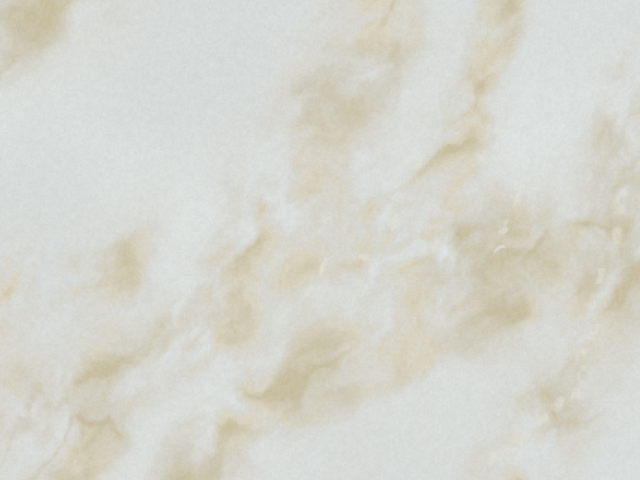
This texture is drawn by a WebGL 1 fragment shader. Its source:

```glsl
precision highp float;
// Pale polished marble: cool white stone crossed by soft diagonal beige veins.
// Broad warped bands set where the veins run; stretched noise breaks them into
// cloudy cells with tan rims, and pale crystals and fine grain finish it.

uniform vec2 u_resolution;

const vec2 VEIN_DIR = vec2(0.59, 0.807);
const vec3 STONE_DIM = vec3(0.838, 0.857, 0.851);
const vec3 STONE_LIT = vec3(0.865, 0.886, 0.880);
const vec3 HAZE = vec3(0.842, 0.842, 0.818);
const vec3 CREAM_WARM = vec3(0.845, 0.822, 0.748);
const vec3 CREAM_GREY = vec3(0.816, 0.806, 0.758);
const vec3 TAN = vec3(0.785, 0.750, 0.640);
const vec3 CRYSTAL = vec3(0.880, 0.872, 0.830);

float hash(vec2 p) {
  vec3 q = fract(vec3(p.xyx) * 0.1031);
  q += dot(q, q.yzx + 33.33);
  return fract((q.x + q.y) * q.z);
}

float noise(vec2 p) {
  vec2 i = floor(p), f = fract(p);
  vec2 s = f * f * f * (f * (f * 6.0 - 15.0) + 10.0);
  float low = mix(hash(i), hash(i + vec2(1.0, 0.0)), s.x);
  float high = mix(hash(i + vec2(0.0, 1.0)), hash(i + 1.0), s.x);
  return mix(low, high, s.y);
}

// Octaves are turned against each other to hide the lattice.
float fbm(vec2 p) {
  float sum = 0.0, amp = 0.5;
  for (int i = 0; i < 5; i++) {
    sum += amp * noise(p);
    p = mat2(1.6, 1.2, -1.2, 1.6) * p + 17.3;
    amp *= 0.5;
  }
  return sum / 0.96875;
}

vec2 warp(vec2 p, float freq, float amount) {
  return p + amount * (vec2(fbm(p * freq + 3.1), fbm(p * freq + 41.7)) - 0.5);
}

// Coordinates across and along the veins, shortened along them.
vec2 veinSpace(vec2 p, float squeeze) {
  return vec2(dot(p, vec2(VEIN_DIR.y, -VEIN_DIR.x)), dot(p, VEIN_DIR) * squeeze);
}

float segment(vec2 p, vec2 a, vec2 b) {
  vec2 ab = b - a;
  return length(p - a - ab * clamp(dot(p - a, ab) / dot(ab, ab), 0.0, 1.0));
}

// Remaining clear stone after a soft band is laid over it.
float clearOf(vec2 p, vec2 a, vec2 b, float width) {
  float d = segment(p, a, b) / width;
  return 1.0 - exp(-d * d);
}

float veinMask(vec2 p) {
  float c = clearOf(p, vec2(0.47, 0.36), vec2(0.79, 0.98), 0.085);
  c *= clearOf(p, vec2(0.70, 0.50), vec2(1.04, 0.45), 0.140);
  c *= clearOf(p, vec2(0.92, 0.66), vec2(1.07, 1.02), 0.055);
  c *= clearOf(p, vec2(1.07, -0.02), vec2(1.31, 0.45), 0.090);
  c *= clearOf(p, vec2(1.28, 0.45), vec2(1.32, 0.80), 0.080);
  c *= clearOf(p, vec2(-0.02, 0.38), vec2(0.23, 0.47), 0.085);
  c *= clearOf(p, vec2(0.02, 0.15), vec2(0.44, 0.34), 0.085);
  c *= clearOf(p, vec2(0.12, 0.00), vec2(0.26, 0.20), 0.070);
  c *= clearOf(p, vec2(0.40, 0.00), vec2(0.66, 0.25), 0.070);
  c *= clearOf(p, vec2(0.70, 0.24), vec2(1.05, 0.33), 0.075);
  c *= clearOf(p, vec2(-0.02, 0.89), vec2(0.15, 1.03), 0.080);
  return 1.0 - c;
}

// Soft line where smooth noise crosses its middle.
float rim(vec2 p, float width) {
  float d = (0.65 * noise(p) + 0.35 * noise(p * 2.1 + 5.0) - 0.5) / width;
  return exp(-d * d);
}

// Sparse slanted flecks, one candidate per jittered cell.
float flecks(vec2 p, float freq, float share) {
  vec2 g = p * freq;
  float sum = 0.0;
  for (int y = -1; y <= 1; y++) {
    for (int x = -1; x <= 1; x++) {
      vec2 cell = floor(g) + vec2(float(x), float(y));
      vec2 jitter = vec2(hash(cell + 5.2), hash(cell + 9.7));
      vec2 d = veinSpace(g - cell - jitter, 0.5);
      float size = mix(0.12, 0.26, hash(cell + 2.4));
      sum += step(1.0 - share, hash(cell)) * (1.0 - smoothstep(size * 0.35, size, length(d)));
    }
  }
  return min(sum, 1.0);
}

void main() {
  vec2 p = gl_FragCoord.xy / u_resolution.y;
  vec2 bent = warp(warp(p, 3.5, 0.10), 11.0, 0.055);
  float mask = veinMask(bent);

  // Large clouds, smaller cells and tan rims inside the veins
  float cloud = fbm(veinSpace(bent, 0.6) * 8.0 + 7.0) - 0.5;
  float cells = fbm(veinSpace(bent, 0.65) * 19.0 + 52.0) - 0.5;
  float rims = rim(veinSpace(bent, 0.6) * 11.0 + 23.0, 0.075);
  float patches = smoothstep(0.3, 0.7, noise(p * 6.0 + 11.0));
  float stain = mask * (0.48 + 1.2 * cloud + 1.25 * cells + 0.36 * patches * rims);
  stain += 0.32 * (fbm(veinSpace(p, 0.4) * 5.0 + 60.0) - 0.40);

  // Stone, haze, cream and tan in order of depth
  vec3 color = mix(STONE_DIM, STONE_LIT, smoothstep(0.25, 0.75, fbm(p * 2.2 + 31.0)));
  vec3 cream = mix(CREAM_GREY, CREAM_WARM, smoothstep(0.3, 0.7, fbm(p * 6.0 + 80.0)));
  color = mix(color, HAZE, clamp(stain / 0.27, 0.0, 1.0));
  color = mix(color, cream, clamp((stain - 0.27) / 0.25, 0.0, 1.0));
  color = mix(color, TAN, clamp((stain - 0.52) / 0.42, 0.0, 1.0));

  // Crystal flecks in the central knot and a broken seam on the right
  vec2 rough = warp(p, 22.0, 0.045);
  float knot = 1.0 - smoothstep(0.10, 0.24, segment(p, vec2(0.75, 0.50), vec2(0.96, 0.56)));
  float seamPath = min(segment(rough, vec2(1.02, 0.04), vec2(1.20, 0.18)),
                       segment(rough, vec2(1.20, 0.18), vec2(1.30, 0.60)));
  float seam = (1.0 - smoothstep(0.003, 0.016, seamPath)) * smoothstep(0.35, 0.65, noise(p * 60.0));
  color = mix(color, CRYSTAL, max(0.75 * knot * flecks(rough, 22.0, 0.22), 0.6 * seam));

  // Fine mineral grain
  float grain = noise(p * 260.0) + 0.6 * noise(p * 110.0 + 13.0) - 0.8;
  gl_FragColor = vec4(color + 0.022 * grain, 1.0);
}
```
